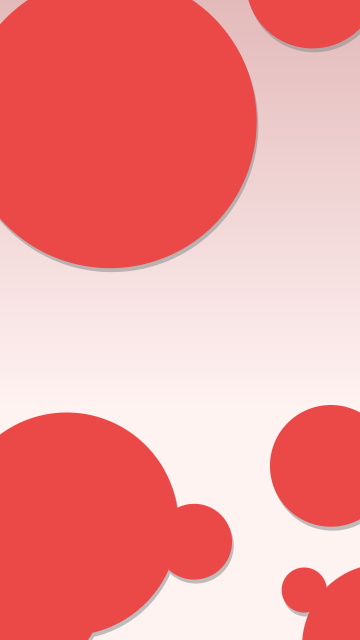
Give the GLSL for this background, as a Shadertoy shader.

```glsl
// Flat red discs with a thin offset shadow over a dusty pink backdrop.
// The discs merge into one distance field; sampling that same field
// with a shift gives the shadow, so shadows never fall on other discs.

// Centre (xy) and radius (z), in units of the canvas height
const vec3 DISCS[8] = vec3[8](
    vec3(0.1719,  0.8102, 0.2292),   // upper left
    vec3(0.4883,  1.0286, 0.1042),   // top right corner
    vec3(0.1042,  0.1810, 0.1745),   // lower left
    vec3(0.0313,  0.0755, 0.1302),   // bottom left corner
    vec3(0.3034,  0.1536, 0.0592),   // bud on the lower left disc
    vec3(0.5169,  0.2721, 0.0951),   // right side
    vec3(0.4753,  0.0781, 0.0352),   // bud at bottom right
    vec3(0.6003, -0.0091, 0.1283)    // bottom right corner
);

// Signed distance to the union of all discs
float discField(vec2 p) {
    float d = 1e3;
    for (int i = 0; i < 8; i++) {
        d = min(d, length(p - DISCS[i].xy) - DISCS[i].z);
    }
    return d;
}

// Coverage of a shape, softened across one pixel
float coverage(float d) {
    return clamp(0.5 - d * iResolution.y, 0.0, 1.0);
}

void mainImage(out vec4 fragColor, in vec2 fragCoord) {
    vec2 p = fragCoord / iResolution.y;

    // Backdrop: pale below, fading to dusty pink at the top
    float fade = clamp((p.y - 0.355) / 0.645, 0.0, 1.0);
    vec3 color = mix(vec3(1.0, 0.953, 0.95), vec3(0.89, 0.73, 0.73), fade);

    // Translucent grey shadow, shifted right and down
    vec2 shadowShift = vec2(0.0026, -0.0062);
    color = mix(color, vec3(0.55), 0.55 * coverage(discField(p - shadowShift)));

    // Red discs
    color = mix(color, vec3(0.92, 0.282, 0.282), coverage(discField(p)));

    fragColor = vec4(color, 1.0);
}
```
